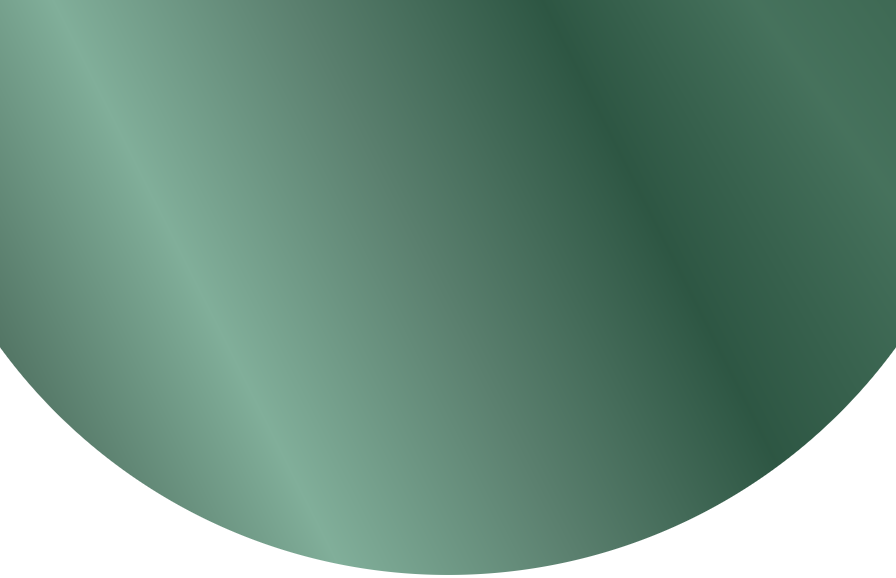
This background is drawn by a Shadertoy shader. Its source:

```glsl
#define DISC_CENTER vec2(0.5, 0.0227)
#define DISC_RADIUS 0.619
#define BAND_SLOPE 0.505
#define FAR_RIDGE_TILT 0.2
#define SHADE_LEFT vec3(0.325, 0.460, 0.395)
#define LIGHT_SAGE vec3(0.505, 0.685, 0.603)
#define GREY_GREEN vec3(0.357, 0.502, 0.435)
#define DARK_PINE vec3(0.178, 0.338, 0.263)
#define FAR_RIDGE vec3(0.275, 0.447, 0.363)
#define SHADE_RIGHT vec3(0.245, 0.413, 0.330)
#define PAPER vec3(1.0)

// Linear ramp from 0 to 1 between two stops
float ramp(float start, float end, float t) {
    return clamp((t - start) / (end - start), 0.0, 1.0);
}

// Slanted metallic sheen: linear blends with crisp ridges
vec3 sheen(vec2 p) {
    float t = p.x - BAND_SLOPE * p.y;
    float ridge = 0.84 + FAR_RIDGE_TILT * p.y;
    vec3 color = mix(SHADE_LEFT, LIGHT_SAGE, ramp(-0.198, 0.059, t));
    color = mix(color, GREY_GREEN, ramp(0.059, 0.325, t));
    color = mix(color, DARK_PINE, ramp(0.325, 0.605, t));
    color = mix(color, FAR_RIDGE, ramp(0.605, ridge, t));
    return mix(color, SHADE_RIGHT, ramp(ridge, ridge + 0.16, t));
}

void mainImage(out vec4 fragColor, in vec2 fragCoord) {
    // Canvas-width units, with y measured down from the top edge
    float pixel = 1.0 / iResolution.x;
    vec2 p = vec2(fragCoord.x, iResolution.y - fragCoord.y) * pixel;

    // Large disc cropped by the canvas, with an antialiased rim
    float rim = length(p - DISC_CENTER) - DISC_RADIUS;
    float coverage = clamp(0.5 - rim / pixel, 0.0, 1.0);

    fragColor = vec4(mix(PAPER, sheen(p), coverage), 1.0);
}
```
